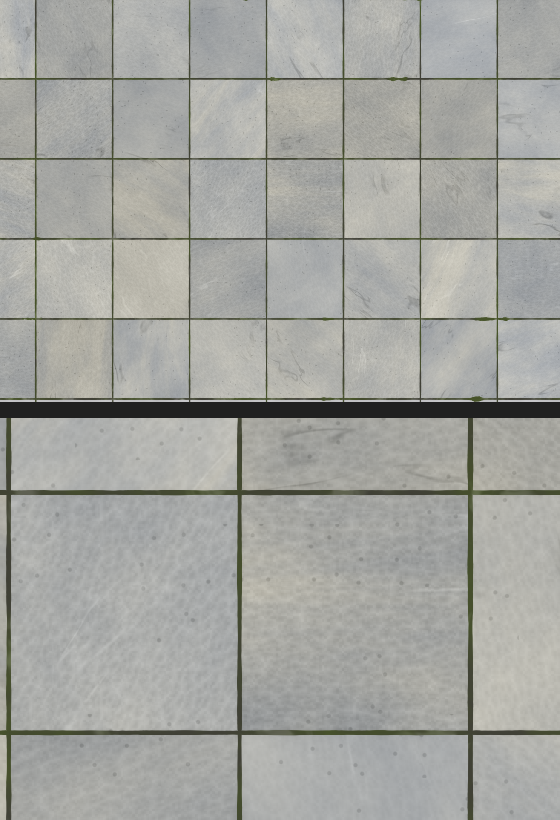
Top, the full canvas; bottom, a detail of the centre.
A Shadertoy shader for this texture:

```glsl
#define PITCH vec2(0.1914, 0.1991)
#define ORIGIN vec2(0.0888, 0.0075)
#define JOINT 0.0018
#define TONE_SPREAD 0.085
#define CLOUD 0.075
#define GRAIN 0.055
#define VEIN 0.12
#define BLUE_SLATE vec3(0.650, 0.666, 0.682)
#define WARM_SLATE vec3(0.724, 0.714, 0.670)
#define JOINT_DARK vec3(0.23, 0.23, 0.19)
#define JOINT_MOSS vec3(0.26, 0.31, 0.14)
#define CURB vec3(0.76, 0.76, 0.77)

float hash(vec2 p) {
    vec3 q = fract(p.xyx * vec3(0.1031, 0.1030, 0.0973));
    q += dot(q, q.yzx + 33.33);
    return fract((q.x + q.y) * q.z);
}

mat2 rotation(float a) {
    float c = cos(a), s = sin(a);
    return mat2(c, s, -s, c);
}

// Layered, warped sines, roughly -1 to 1
float waves(vec2 p) {
    float sum = 0.0, amp = 0.5;
    mat2 turn = rotation(0.9);
    for (int i = 0; i < 5; i++) {
        sum += amp * sin(p.x) * sin(p.y + 1.3);
        p = turn * p * 1.8 + 0.8 * sin(p.yx + float(i));
        amp *= 0.64;
    }
    return sum;
}

// Distance to the nearest scattered point
float cellular(vec2 p) {
    vec2 cell = floor(p);
    float nearest = 2.0;
    for (int y = -1; y <= 1; y++)
        for (int x = -1; x <= 1; x++) {
            vec2 c = cell + vec2(x, y);
            vec2 point = c + vec2(hash(c + 71.0), hash(c + 137.0));
            nearest = min(nearest, length(p - point));
        }
    return nearest;
}

vec3 slate(vec2 p, vec2 id) {
    vec2 key = id + 20.0;
    float tone = hash(key) - 0.5;
    float character = hash(key + 31.0);
    vec2 seed = 40.0 * vec2(hash(key + 57.0), hash(key + 83.0));
    vec2 q = rotation(6.283 * hash(key + 11.0)) * p;

    // Tile hue, warmer toward the lower left
    float warmRegion = exp(-3.0 * dot(p - vec2(0.25, 0.35), p - vec2(0.25, 0.35)));
    float warmth = 0.05 + 0.65 * hash(key + 19.0) + 0.4 * warmRegion;

    // Clouds and sedimentary bands
    float cloud = waves(p * 19.0 + seed);
    float band = waves(q * vec2(7.0, 32.0) + seed.yx);
    float banding = mix(0.15, 1.0, smoothstep(0.35, 0.95, character));
    warmth += 0.55 * banding * band + 0.2 * cloud;
    vec3 col = mix(BLUE_SLATE, WARM_SLATE, clamp(warmth, 0.0, 1.0));
    col += TONE_SPREAD * tone + CLOUD * (0.45 * cloud + 0.55 * banding * band);

    // Thin broken veins, dark on some tiles and pale on others
    float ridge = abs(waves(q * vec2(8.0, 27.0) + seed + 9.0));
    float patches = smoothstep(0.08, 0.5, waves(q * vec2(17.0, 24.0) + seed));
    float vein = (1.0 - smoothstep(0.0, 0.09, ridge)) * patches;
    float shade = hash(key + 43.0) < 0.7 ? -1.0 : 0.7;
    col += VEIN * shade * vein * mix(0.25, 1.0, character);

    // Fine cleft grain and a few dark pits
    float grain = cellular(q * vec2(95.0, 170.0) + seed) - 0.5;
    float roughness = mix(0.5, 1.3, hash(key + 67.0));
    col += GRAIN * roughness * (grain + 0.5 * (hash(floor(p * 420.0)) - 0.5));
    float pit = cellular(p * 38.0 + seed);
    col -= 0.08 * (1.0 - smoothstep(0.04, 0.09, pit)) * step(0.6, hash(floor(p * 19.0)));
    return col;
}

void mainImage(out vec4 fragColor, in vec2 fragCoord) {
    float pixel = 1.0 / iResolution.y;
    vec2 p = fragCoord * pixel;
    vec2 grid = (p - ORIGIN) / PITCH;
    vec2 id = floor(grid);
    vec2 line = floor(grid + 0.5);
    vec2 edge = abs(grid - line) * PITCH;
    vec3 col = slate(p, id);

    // Pale curb below the last joint
    col = mix(CURB + 0.03 * waves(p * 30.0), col, step(ORIGIN.y, p.y));

    // Worn edges beside the joints
    float nearEdge = min(edge.x, edge.y);
    float wear = waves(p * 65.0);
    col -= 0.07 * (0.6 + wear) * exp(-nearEdge / 0.0025);

    // Uneven joints with occasional moss clumps on the horizontals
    float clump = smoothstep(0.5, 0.8, waves(vec2(p.x * 17.0, line.y * 7.0)));
    vec2 halfWidth = JOINT + 0.0005 * vec2(hash(line.xx + 5.0), hash(line.yy + 9.0)) + 0.0005 * wear;
    halfWidth.y += 0.003 * clump * (0.6 + wear);
    vec2 cover = 1.0 - smoothstep(halfWidth - 0.5 * pixel, halfWidth + 0.5 * pixel, edge);
    float joint = max(cover.x, cover.y);
    float moss = clamp(0.4 + 0.8 * waves(p * 23.0) + clump, 0.0, 1.0);
    vec3 jointColor = mix(JOINT_DARK, JOINT_MOSS, moss);
    jointColor += 0.12 * smoothstep(0.2, 0.7, waves(p * 48.0 + 3.0));
    col = mix(col, jointColor, joint * 0.95);
    fragColor = vec4(clamp(col, 0.0, 1.0), 1.0);
}
```
